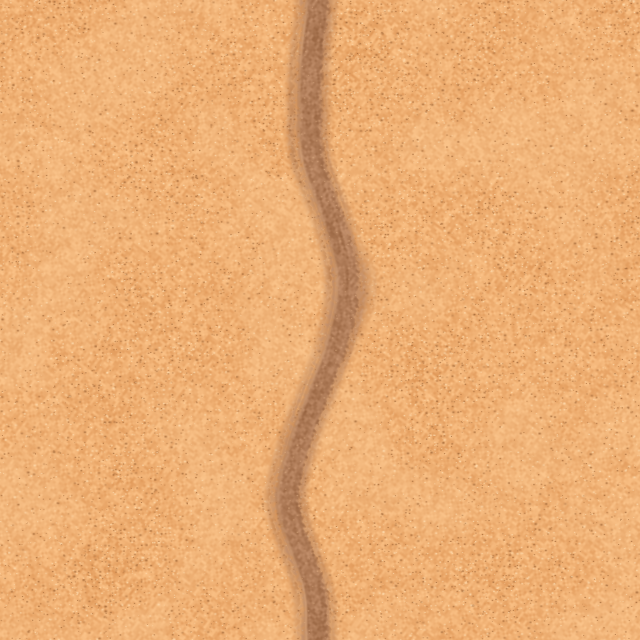
Give the GLSL for this texture, as a Shadertoy shader.

```glsl
// Sunlit sand crossed from top to bottom by a winding, worn dirt track.
// The sand is layered value noise with jittered specks gathered in rough areas;
// the track is a sum of smooth bends with a core, a rut and dusty shoulders.

#define SAND_BASE   vec3(0.938, 0.688, 0.448)
#define SAND_PALE   vec3(0.948, 0.714, 0.482)
#define SAND_DEEP   vec3(0.905, 0.635, 0.385)
#define SPECK_DARK  vec3(0.640, 0.410, 0.220)
#define SPECK_LIGHT vec3(1.000, 0.880, 0.710)
#define TRACK_COLOR vec3(0.672, 0.472, 0.335)
#define TRACK_DUST  vec3(0.830, 0.640, 0.480)
#define GRAIN_SCALE 250.0
#define GRAIN_DEPTH 0.125
#define SPECK_SCALE 125.0
#define CORE_HALF   0.0205
#define PATCH_COUNT 10

float hash(vec2 p) {
    uvec2 q = uvec2(ivec2(floor(p)) + 32768) * uvec2(1597u, 3812u);
    uint n = (q.x ^ (q.y + 7919u)) * 73277u;
    n = (n ^ (n >> 15)) * 48271u;
    n = (n ^ (n >> 13)) * 69621u;
    return float((n ^ (n >> 16)) & 65535u) / 65535.0;
}

float valueNoise(vec2 p) {
    vec2 cell = floor(p), f = fract(p);
    f = f * f * (3.0 - 2.0 * f);
    float low = mix(hash(cell), hash(cell + vec2(1, 0)), f.x);
    float high = mix(hash(cell + vec2(0, 1)), hash(cell + vec2(1, 1)), f.x);
    return mix(low, high, f.y);
}

float fbm(vec2 p) {
    float sum = 0.0, weight = 0.5;
    for (int i = 0; i < 4; i++) {
        sum += weight * valueNoise(p);
        p = mat2(1.6, 1.2, -1.2, 1.6) * p + 17.3;
        weight *= 0.5;
    }
    return sum / 0.9375;
}

float bump(float x, float width) {
    x /= width;
    return exp(-x * x);
}

// One soft dot per cell, present where its hash falls under the density.
float specks(vec2 p, float density) {
    vec2 cell = floor(p);
    vec2 spot = 0.28 + 0.44 * vec2(hash(cell + 211.0), hash(cell + 433.0));
    float radius = mix(0.17, 0.30, hash(cell + 91.0));
    float strength = mix(0.35, 1.0, hash(cell + 677.0));
    float dist = length((fract(p) - spot) * vec2(1.0, 1.25));
    return step(hash(cell), density) * strength * bump(dist, radius);
}

// Horizontal centre of the track; t runs from the top edge to the bottom.
float trackCentre(float t) {
    return 0.495 - 0.012 * smoothstep(0.0, 0.14, t)
                 + 0.061 * smoothstep(0.20, 0.45, t)
                 - 0.095 * smoothstep(0.44, 0.79, t)
                 + 0.045 * smoothstep(0.77, 0.95, t);
}

// Coarse areas of the sand: x, y, radius.
float roughness(vec2 uv) {
    vec3 patches[PATCH_COUNT] = vec3[PATCH_COUNT](
        vec3(0.62, 0.92, 0.13), vec3(0.86, 0.57, 0.06),
        vec3(0.28, 0.71, 0.09), vec3(0.15, 0.32, 0.09),
        vec3(0.66, 0.43, 0.09), vec3(0.17, 0.11, 0.08),
        vec3(0.96, 0.97, 0.09), vec3(0.65, 0.66, 0.09),
        vec3(0.36, 0.91, 0.09), vec3(0.77, 0.10, 0.06));
    float rough = 0.0;
    for (int i = 0; i < PATCH_COUNT; i++)
        rough = max(rough, bump(length(uv - patches[i].xy), patches[i].z));
    return clamp(0.5 * rough + 1.3 * (fbm(uv * 9.0 + 4.0) - 0.34), 0.0, 1.0);
}

vec3 sand(vec2 uv, float grain) {
    float rough = roughness(uv);
    vec3 col = mix(SAND_PALE, SAND_BASE, smoothstep(0.0, 0.40, rough));
    col = mix(col, SAND_DEEP, 0.30 * smoothstep(0.45, 1.0, rough));
    float mottling = fbm(uv * 60.0 + 9.0) - 0.5;
    col += vec3(0.65, 1.0, 1.1) * (GRAIN_DEPTH * (0.7 + 0.6 * rough) * grain + 0.06 * mottling);

    // Scattered pits and bright grains, at two sizes
    for (int i = 0; i < 2; i++) {
        vec2 p = uv * SPECK_SCALE * (1.0 + 0.47 * float(i)) + 37.0 * float(i);
        col = mix(col, SPECK_DARK, 0.75 * specks(p, 0.04 + 0.24 * rough));
        col = mix(col, SPECK_LIGHT, 0.70 * specks(p + 307.5, 0.04 + 0.22 * rough));
    }
    return col;
}

void mainImage(out vec4 fragColor, in vec2 fragCoord) {
    vec2 uv = fragCoord / iResolution.xy;
    float t = 1.0 - uv.y;
    float grain = valueNoise(mat2(0.8, 0.6, -0.6, 0.8) * uv * GRAIN_SCALE + 51.0) - 0.5;
    float offset = uv.x - trackCentre(t) - 0.006 * (fbm(vec2(t * 18.0, 3.0)) - 0.5);
    float streak = valueNoise(vec2(offset * 230.0 + 40.0, t * 16.0));
    float ragged = offset + 0.005 * grain;

    // Packed core, left rut and shoulders that fade out in broken streaks
    float core = 1.0 - smoothstep(CORE_HALF - 0.007, CORE_HALF + 0.007, abs(ragged));
    float rut = bump(ragged + 0.029, 0.007) * (0.25 + 0.35 * valueNoise(vec2(t * 9.0, 7.0)));
    float reach = offset > 0.0 ? 0.039 + 0.019 * bump(t - 0.45, 0.06) : 0.040;
    float shoulder = 1.0 - smoothstep(0.018, reach, abs(ragged));
    shoulder *= clamp(0.25 + 0.55 * streak + 0.5 * grain, 0.0, 1.0);
    float cover = max(max(core * 0.96, rut), shoulder);

    // Lengthwise wear and pale dust inside the track
    vec3 dirt = TRACK_COLOR + 0.07 * (streak - 0.5) + 0.11 * grain;
    float wear = bump(offset + 0.016, 0.003) * (0.15 + 0.40 * streak);
    float dust = 0.7 * specks(uv * SPECK_SCALE * 1.3 + 143.0, 0.13);
    dirt = mix(dirt, TRACK_DUST, max(wear, dust));

    fragColor = vec4(clamp(mix(sand(uv, grain), dirt, cover), 0.0, 1.0), 1.0);
}
```
